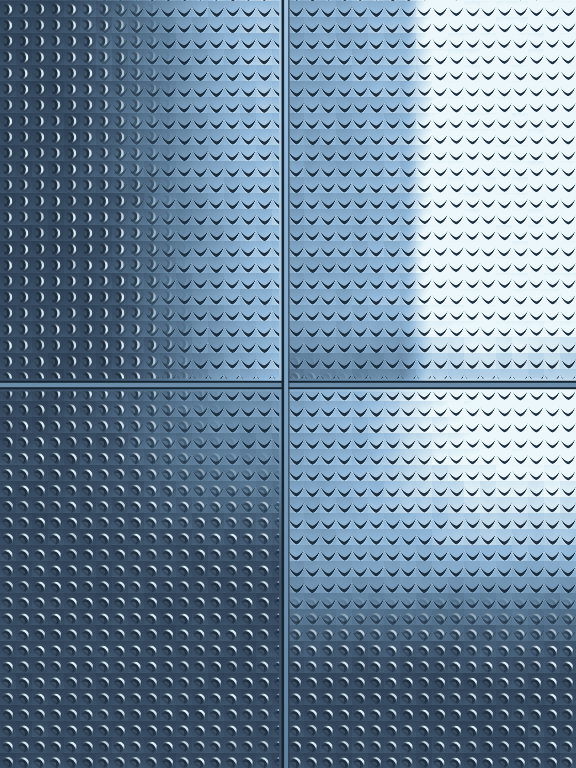
This texture is drawn by a Shadertoy shader. Its source:

```glsl
const vec2 SEAM = vec2(0.493, 0.4987);

vec2 hash2(vec2 p) {
    p = vec2(dot(p, vec2(127.1, 311.7)), dot(p, vec2(269.5, 183.3)));
    return fract(sin(p) * 4375.85) * 2.0 - 1.0;
}

float gradientNoise(vec2 p) {
    vec2 i = floor(p), f = fract(p);
    vec2 u = f * f * (3.0 - 2.0 * f);
    float a = dot(hash2(i), f);
    float b = dot(hash2(i + vec2(1, 0)), f - vec2(1, 0));
    float c = dot(hash2(i + vec2(0, 1)), f - vec2(0, 1));
    float d = dot(hash2(i + 1.0), f - 1.0);
    return mix(mix(a, b, u.x), mix(c, d, u.x), u.y);
}

// Steel tones from shadow (0) to glare (1)
vec3 steel(float t) {
    t = clamp(t, 0.0, 1.0) * 4.0;
    vec3 c = mix(vec3(0.11, 0.17, 0.23), vec3(0.22, 0.30, 0.39), min(t, 1.0));
    c = mix(c, vec3(0.38, 0.51, 0.62), clamp(t - 1.0, 0.0, 1.0));
    c = mix(c, vec3(0.58, 0.73, 0.86), clamp(t - 2.0, 0.0, 1.0));
    return mix(c, vec3(0.92, 0.97, 0.98), clamp(t - 3.0, 0.0, 1.0));
}

// Each panel tilts differently and mirrors its own part of the sky
float reflection(vec2 p) {
    bool right = p.x > SEAM.x, top = p.y > SEAM.y;
    p += 0.03 * vec2(gradientNoise(p * 7.0), gradientNoise(p * 6.0 + 19.0));
    if (top && right)
        return 0.66 + 0.1 * smoothstep(0.5, 0.72, p.x)
            + 0.28 * smoothstep(0.695, 0.755, p.x)
            - 0.2 * (1.0 - smoothstep(0.5, 0.6, p.y));
    if (top)
        return 0.22 + 0.57 * smoothstep(0.08, 0.5, p.x + 0.16 * (p.y - 0.8));
    if (right)
        return 0.23 + 0.43 * smoothstep(0.1, 0.3, p.y)
            + 0.42 * smoothstep(0.5, 0.88, p.x) * smoothstep(0.2, 0.44, p.y);
    return 0.23 + 0.36 * smoothstep(0.08, 0.48, p.x) * smoothstep(0.22, 0.48, p.y);
}

// Soft stripe of half width w around zero
float stripe(float d, float w, float aa) {
    return 1.0 - smoothstep(w - aa, w + aa, abs(d));
}

void mainImage(out vec4 fragColor, in vec2 fragCoord) {
    vec2 uv = fragCoord / iResolution.xy;
    vec2 side = step(SEAM, uv);
    float light = reflection(uv);

    // Square grid of scales, 36 across and 48 down
    vec2 grid = uv * vec2(36.0, 48.0) + vec2(0.0, 0.06);
    vec2 q = fract(grid) - 0.5;
    float aa = 36.0 / iResolution.x * 0.6;
    vec2 jitter = hash2(floor(grid) + side * 57.0);
    q += 0.025 * jitter;

    // Domed face, lighter toward the tip
    float face = light + 0.025 * jitter.x - 0.1 * q.y
        + 0.025 * gradientNoise(uv * vec2(60.0, 25.0));
    vec3 color = steel(face);

    // Shadow crescent under the pointed tip, with a thin lit lip below
    float bright = smoothstep(0.24, 0.58, light);
    float tip = q.y + 0.28 - 1.2 * q.x * q.x - 0.28 * abs(q.x - 0.03);
    float thick = (0.1 - 0.02 * smoothstep(0.8, 1.0, light))
        * max(0.0, 1.0 - 4.0 * q.x * q.x) * (1.0 + 0.7 * q.x);
    float crescent = stripe(tip + thick, thick, aa) * smoothstep(0.0, 0.05, thick);
    float lip = stripe(tip + 2.0 * thick + 0.06, 0.03, aa);
    color = mix(color, steel(face + 0.22), 0.5 * lip * bright);
    color = mix(color, vec3(0.09, 0.15, 0.21), crescent * mix(0.25, 0.95, bright));

    // Glint on the rim; its place turns upward in the lower panels
    float turn = mix(0.85, 0.05, smoothstep(0.3, 0.62, uv.y));
    turn = mix(turn, 0.85, side.x) - 0.5 * smoothstep(0.15, 0.4, uv.x) * side.y;
    vec2 aim = vec2(cos(turn), sin(turn));
    vec2 hub = q + aim * 0.32 - vec2(0.06, 0.0);
    float along = dot(hub, vec2(-aim.y, aim.x));
    float arc = length(hub) - 0.43;
    float taper = smoothstep(0.42, 0.1, abs(along)) * step(0.0, dot(hub, aim));
    float dim = 1.0 - smoothstep(0.28, 0.58, light);
    float shade = stripe(arc + 0.15, 0.08, aa) * taper;
    float glint = stripe(arc, 0.02 + 0.05 * taper, aa) * taper;
    color = mix(color, vec3(0.08, 0.13, 0.18), 0.75 * shade * dim);
    color = mix(color, vec3(0.88, 0.95, 0.97), glint * dim * (0.9 + 0.1 * jitter.y));

    // Plain margins and grooves between the four panels
    vec2 gap = uv - SEAM;
    vec2 soft = 0.7 / iResolution.xy;
    vec3 margin = steel(light + 0.04);
    color = mix(color, margin, stripe(gap.x, 0.0085, soft.x));
    color = mix(color, margin, stripe(gap.y, 0.0085, soft.y));
    color = mix(color, steel(0.55), stripe(gap.y, 0.004, soft.y));
    color = mix(color, vec3(0.08, 0.14, 0.19), stripe(abs(gap.y) - 0.0042, 0.0013, soft.y));
    color = mix(color, steel(0.5 + 0.3 * uv.y), stripe(gap.x - 0.003, 0.0045, soft.x));
    color = mix(color, vec3(0.08, 0.14, 0.19), stripe(gap.x + 0.002, 0.0022, soft.x));
    color = mix(color, vec3(0.15, 0.22, 0.29), stripe(gap.x - 0.0085, 0.001, soft.x));

    fragColor = vec4(color, 1.0);
}
```
